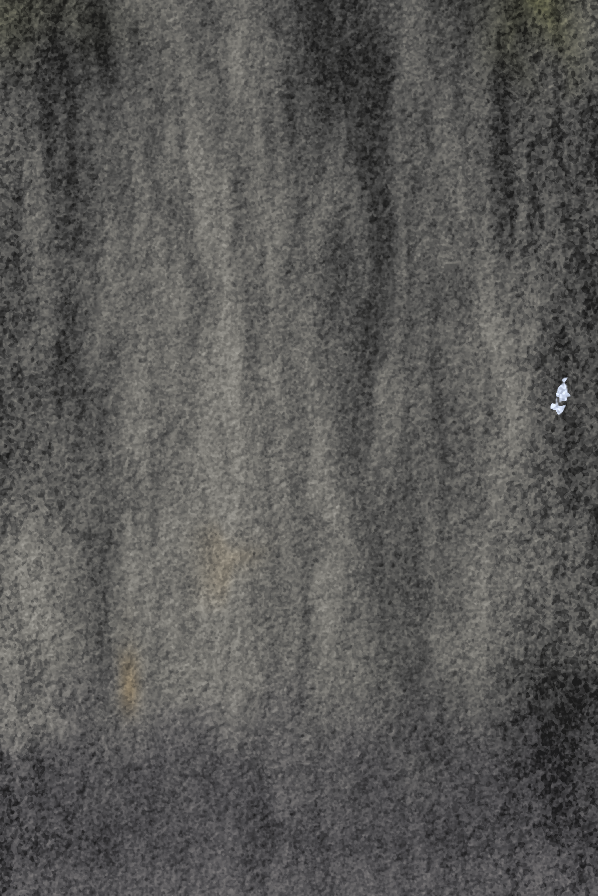
This texture is drawn by a Shadertoy shader. Its source:

```glsl
vec3 hash3(vec2 cell) {
    vec3 q = fract(cell.xyx * vec3(0.1031, 0.1030, 0.0973));
    q += dot(q, q.yxz + 33.33);
    return fract((q.xxy + q.yzz) * q.zyx);
}

// Smooth cellular noise: random cell values blended by distance
float cells(vec2 p) {
    vec2 base = floor(p), local = fract(p);
    float sum = 0.0, total = 0.0;
    for (int y = -1; y <= 1; y++) {
        for (int x = -1; x <= 1; x++) {
            vec2 offset = vec2(x, y);
            vec3 rnd = hash3(base + offset + 57.0);
            vec2 d = offset + rnd.xy - local;
            float weight = exp(-6.0 * dot(d, d));
            sum += weight * rnd.z;
            total += weight;
        }
    }
    return sum / total;
}

// Soft elliptical spot
float spot(vec2 p, vec2 center, vec2 radius) {
    vec2 d = (p - center) / radius;
    return exp(-dot(d, d));
}

void mainImage(out vec4 fragColor, in vec2 fragCoord) {
    vec2 p = fragCoord / iResolution.y;
    float cloud = cells(p * vec2(7.0, 5.0) + 3.0);
    float mottle = cells(p * vec2(24.0, 19.0) + 11.0);
    vec2 ragged = p + 0.07 * vec2(cloud - 0.5, mottle - 0.5);

    // Rain streaks running down the wall, fading towards the foot
    vec2 run = p + vec2(0.010 * (mottle - 0.5), 0.0);
    float streak = 0.28 * cells(run * vec2(15.0, 2.2) + 5.0)
                 + 0.38 * cells(run * vec2(36.0, 4.5) + 19.0)
                 + 0.34 * cells(run * vec2(85.0, 11.0) + 31.0) - 0.5;
    float upper = smoothstep(0.1, 0.65, p.y);

    // Broad light and dark areas
    float tone = 0.325;
    tone += 0.135 * spot(ragged, vec2(0.26, 0.42), vec2(0.17, 0.36));
    tone += 0.09 * spot(ragged, vec2(0.03, 0.30), vec2(0.07, 0.17));
    tone += 0.09 * spot(ragged, vec2(0.58, 0.42), vec2(0.06, 0.18));
    tone += 0.07 * spot(ragged, vec2(0.48, 0.78), vec2(0.04, 0.10));
    tone -= 0.07 * spot(ragged, vec2(0.13, 0.36), vec2(0.03, 0.12));
    tone -= 0.06 * spot(ragged, vec2(0.09, 0.94), vec2(0.09, 0.06));
    tone -= 0.05 * spot(ragged, vec2(0.41, 0.96), vec2(0.07, 0.13));
    tone -= 0.07 * spot(ragged, vec2(0.62, 0.22), vec2(0.10, 0.06));
    tone -= 0.06 * smoothstep(0.24, 0.10, ragged.y);
    tone += 0.06 * smoothstep(0.07, 0.0, ragged.y);
    tone += mix(0.10, 0.31, upper) * streak;
    tone += 0.08 * (cloud - 0.5) + 0.04 * (mottle - 0.5);

    // Sandy plaster grain with a slight lit relief
    float pebble = cells(p * 190.0);
    float relief = pebble - cells(p * 190.0 + vec2(0.35, -0.35));
    float grit = cells(p * 400.0 + 7.0);
    float clump = cells(p * vec2(95.0, 70.0) + 23.0);
    tone += 0.05 * (pebble - 0.5) + 0.09 * relief;
    tone += 0.14 * (grit - 0.5) + 0.035 * (clump - 0.5);

    // Dark mould specks, denser at the sides and inside dark streaks
    float sides = smoothstep(0.16, 0.32, abs(p.x - 0.31));
    float speckNoise = 0.75 * cells(p * vec2(260.0, 220.0) + 41.0) + 0.25 * clump;
    float speck = smoothstep(0.06, -0.06, speckNoise - 0.33 - 0.10 * sides + 0.4 * streak);
    tone -= (0.04 + 0.06 * sides) * speck;
    tone = clamp(tone, 0.11, 0.62);

    // Warm highlights, cool foot, mossy top corners
    vec3 color = tone * mix(vec3(1.0, 1.0, 0.99), vec3(1.015, 1.0, 0.955), smoothstep(0.25, 0.5, tone));
    color *= mix(vec3(1.0), vec3(1.0, 0.99, 1.035), smoothstep(0.28, 0.08, ragged.y));
    float moss = spot(ragged, vec2(0.60, 1.0), vec2(0.07, 0.07))
               + 0.5 * spot(ragged, vec2(0.02, 1.0), vec2(0.10, 0.05));
    color *= mix(vec3(1.0), vec3(1.03, 1.04, 0.82), moss);

    // Faint ochre stains
    float ochre = spot(ragged, vec2(0.165, 0.245), vec2(0.011, 0.03))
                + 0.4 * spot(ragged, vec2(0.27, 0.37), vec2(0.03, 0.03));
    color *= mix(vec3(1.0), vec3(1.12, 1.03, 0.89), ochre);

    // Small pale chip
    vec2 chipPos = p - vec2(0.627, 0.557);
    chipPos.x -= 0.3 * chipPos.y;
    float chipEdge = length(chipPos / vec2(0.008, 0.017)) + 1.2 * (pebble - 0.5);
    color = mix(color, vec3(0.80, 0.84, 0.92) + 0.3 * (grit - 0.5), smoothstep(1.0, 0.75, chipEdge));

    fragColor = vec4(color, 1.0);
}
```
